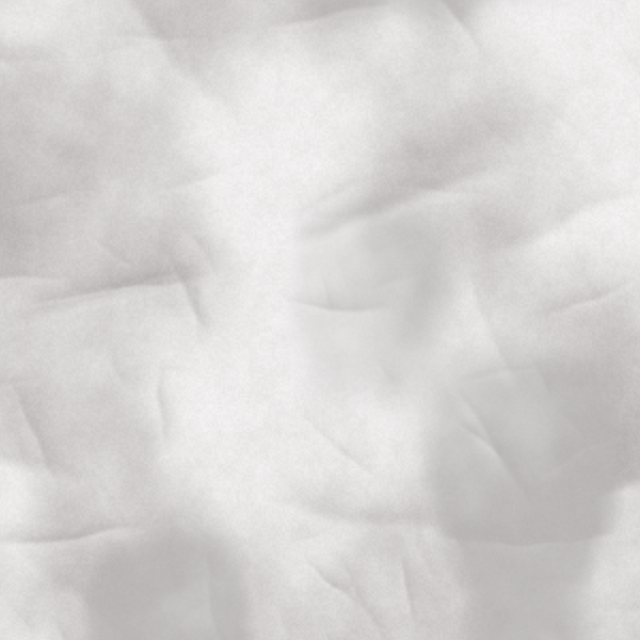
Write a WebGL 1 fragment shader that draws this texture.

```glsl
precision highp float;
// Softly crumpled pale grey paper: warped noise gives broad, smudged shading,
// scattered one-sided folds in three sizes give facets and thin creases,
// and fine noise gives the grain of the sheet.

uniform vec2 u_resolution;

#define SHADOW vec3(0.728, 0.711, 0.709)
#define LIGHT vec3(0.936, 0.926, 0.927)
#define SMUDGE_TINT vec3(-0.003, 0.003, 0.001)
#define BASE_TONE 0.62
#define BROAD_CONTRAST 1.65
#define SMUDGE_DEPTH 0.36
#define FACET_DEPTH 0.40
#define CREASE_DEPTH 0.44
#define WRINKLE_DEPTH 0.38
#define GRAIN_DEPTH 0.19
#define MOTTLE_DEPTH 0.15

float hash(vec2 p) {
  vec3 q = fract(vec3(p.xyx) * 0.1031);
  q += dot(q, q.yzx + 33.33);
  return fract((q.x + q.y) * q.z);
}

vec2 hash2(vec2 p) {
  return vec2(hash(p + 17.3), hash(p + 71.9));
}

float noise(vec2 p) {
  vec2 i = floor(p);
  vec2 f = fract(p);
  f = f * f * f * (f * (f * 6.0 - 15.0) + 10.0);
  float low = mix(hash(i), hash(i + vec2(1.0, 0.0)), f.x);
  float high = mix(hash(i + vec2(0.0, 1.0)), hash(i + vec2(1.0, 1.0)), f.x);
  return mix(low, high, f.y);
}

float fbm(vec2 p) {
  float sum = 0.0;
  float weight = 0.5;
  for (int i = 0; i < 4; i++) {
    sum += weight * noise(p);
    p = mat2(0.8, 0.6, -0.6, 0.8) * p * 2.03 + 5.7;
    weight *= 0.5;
  }
  return sum / 0.9375;
}

// One fold per cell: a shadow that starts at an edge and fades to one side,
// with a narrow lit lip on the other side. Units are cells.
float folds(vec2 p, float edgeSoftness, float fade, float seed) {
  vec2 cell = floor(p);
  float shade = 0.0;
  for (int y = -1; y <= 1; y++) {
    for (int x = -1; x <= 1; x++) {
      vec2 id = cell + vec2(float(x), float(y));
      vec2 place = hash2(id + seed);
      vec2 kind = hash2(id + seed + 143.0);
      vec2 offset = p - id - 0.5 - 0.7 * (place - 0.5);

      // Folds run steeply down to the right or nearly level.
      float angle = mix(-1.1, 0.12, step(0.6, kind.x)) + 0.8 * (kind.y - 0.5);
      vec2 along = vec2(cos(angle), sin(angle));
      float t = dot(offset, along);
      float s = dot(offset, vec2(-along.y, along.x));
      s += 0.07 * (noise(vec2(t * 3.0, 9.0 * kind.y) + id) - 0.5);

      float reach = 0.35 + 0.35 * place.x;
      float taper = max(1.0 - t * t / (reach * reach), 0.0);
      float side = smoothstep(-edgeSoftness, edgeSoftness, s);
      float width = fade * (0.25 + 0.75 * taper);
      float shadow = side * exp(-abs(s) / width);
      float lip = (1.0 - side) * exp(-abs(s) / (0.6 * width));
      float strength = 0.3 + 0.7 * place.y;
      shade += strength * taper * (0.45 * lip - shadow);
    }
  }
  return shade;
}

void main() {
  vec2 uv = gl_FragCoord.xy / min(u_resolution.x, u_resolution.y);
  vec2 warp = vec2(fbm(uv * 3.0 + 3.1), fbm(uv * 3.0 + 41.7)) - 0.5;
  vec2 sheet = uv + 0.07 * warp;

  // Broad light and shadow, with neutral blurred smudges
  float broad = fbm(sheet * vec2(3.6, 3.0) + vec2(12.4, 6.8)) - 0.5;
  float smudge = smoothstep(0.56, 0.76, noise(sheet * 3.6 + 27.0));
  float tone = BASE_TONE + BROAD_CONTRAST * broad - SMUDGE_DEPTH * (smudge - 0.25);

  // Facets, creases and small wrinkles gathered in patches
  float patches = smoothstep(0.35, 0.7, noise(uv * 3.5 + 60.0));
  tone += FACET_DEPTH * (folds(sheet * 2.6 + 4.0, 0.035, 0.24, 5.0) + 0.18);
  tone += CREASE_DEPTH * folds(sheet * 4.6 + 8.0, 0.03, 0.1, 31.0);
  tone += WRINKLE_DEPTH * (0.25 + 0.75 * patches)
        * folds(sheet * 8.5 + 2.0, 0.05, 0.11, 83.0);

  // Paper grain, weaker where the sheet is smudged
  float grain = 0.65 * noise(uv * 300.0) + 0.35 * noise(uv * 140.0 + 19.0) - 0.5;
  float mottle = fbm(uv * 34.0) - 0.5;
  float lit = smoothstep(-0.14, 1.08, tone);
  lit += (GRAIN_DEPTH * grain + MOTTLE_DEPTH * mottle) * (1.0 - 0.5 * smudge);

  vec3 paper = mix(SHADOW, LIGHT, lit) + SMUDGE_TINT * smudge;
  gl_FragColor = vec4(paper, 1.0);
}
```
